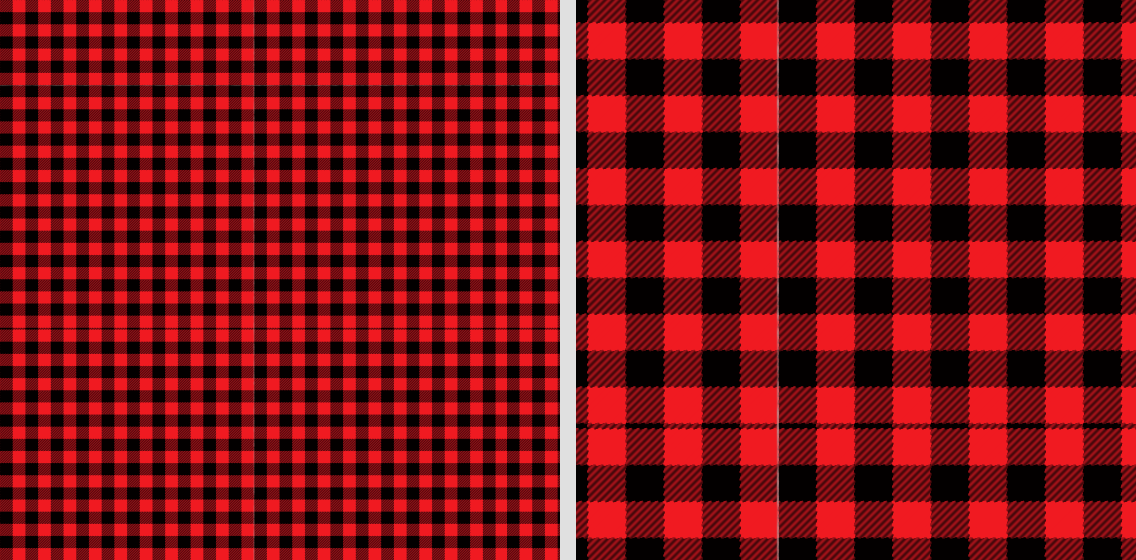
Left: the whole. Right: its middle third, enlarged.
A Shadertoy shader for this pattern:

```glsl
// Red and black buffalo check with twill hatching and thin worn seams between cloth panels.

const vec2 PERIOD = vec2(0.04538, 0.04336);   // one bright plus one dark band
const float RIGHT_PANEL = 0.9050;             // where the right panel starts
const float LOWER_PANEL = 0.5885;             // where the lower panel starts, from the top
const float FOLD_WIDTH = 0.0028;              // dark fold above the lower panel
const vec2 SEAM = vec2(0.4535, 0.1530);       // pale seams, from left and from top
const float SEAM_WIDTH = 0.0013;
const vec2 SEAM_OPACITY = vec2(0.80, 0.55);   // vertical, horizontal
const float SEAM_PATCHES = 190.0;
const float TWILL_LINES = 10.0;               // hatch lines per period
const float TWILL_CONTRAST = 0.42;
const float FRAY = 0.0005;                    // edge wobble caused by the twill

const vec3 RED    = vec3(0.94, 0.10, 0.13);
const vec3 MAROON = vec3(0.45, 0.05, 0.07);
const vec3 BLACK  = vec3(0.01, 0.00, 0.00);
const vec3 THREAD = vec3(0.74, 0.58, 0.58);

float hash(float n) {
    return fract(sin(n * 12.9898) * 43758.5453);
}

float noise(float x) {
    float cell = floor(x);
    return mix(hash(cell), hash(cell + 1.0), smoothstep(0.0, 1.0, x - cell));
}

// Coverage of the band spanning half a period around the given centre phase
float band(float phase, float centre, float pixel) {
    float edge = 0.25 - abs(fract(phase - centre + 0.5) - 0.5);
    return clamp(0.5 + edge / pixel, 0.0, 1.0);
}

// Exact pixel coverage of a thin line at a signed distance
float lineCoverage(float distance, float width, float pixel) {
    float top = min(distance + 0.5 * width, 0.5 * pixel);
    float bottom = max(distance - 0.5 * width, -0.5 * pixel);
    return max(top - bottom, 0.0) / pixel;
}

// Diagonal weave, faded as its lines approach the pixel size
float twill(vec2 p, float pixel) {
    float lines = TWILL_LINES / PERIOD.x;
    float halfStep = 3.14159265 * lines * pixel;
    float fade = halfStep < 3.14159265 ? sin(halfStep) / halfStep : 0.0;
    return sin(6.2831853 * lines * (p.x + p.y)) * fade * fade;
}

// Pale seam, broken into brighter and fainter stretches
float seam(float distance, float along, float pixel) {
    float wear = mix(0.35, 1.0, noise(along * SEAM_PATCHES));
    return wear * lineCoverage(distance, SEAM_WIDTH, pixel);
}

void mainImage(out vec4 fragColor, in vec2 fragCoord) {
    vec2 p = fragCoord / iResolution.xy;
    p.y = 1.0 - p.y;
    vec2 pixel = 1.0 / iResolution.xy;
    float weave = twill(p, pixel.x);

    // Restart the bands at each panel; the lower one leaves a thin dark fold
    vec2 panel = p;
    if (p.x > RIGHT_PANEL) panel.x -= RIGHT_PANEL;
    if (p.y > LOWER_PANEL - 0.5 * FOLD_WIDTH) panel.y -= LOWER_PANEL;

    // Crossing bright bands: both give red, one gives maroon, none gives black
    vec2 phase = (panel + FRAY * weave) / PERIOD;
    vec2 phasePixel = pixel / PERIOD;
    float column = band(phase.x, 0.75, phasePixel.x);
    float row = band(phase.y, 0.25, phasePixel.y);
    vec3 hatched = MAROON * (1.0 + TWILL_CONTRAST * weave);
    vec3 color = mix(mix(BLACK, hatched, column), mix(hatched, RED, column), row);

    // Worn seams
    float vertical = seam(p.x - SEAM.x, p.y, pixel.x);
    float horizontal = seam(p.y - SEAM.y, p.x + 7.0, pixel.y);
    color = mix(color, THREAD, SEAM_OPACITY.x * vertical);
    color = mix(color, THREAD, SEAM_OPACITY.y * horizontal);

    fragColor = vec4(color, 1.0);
}
```
